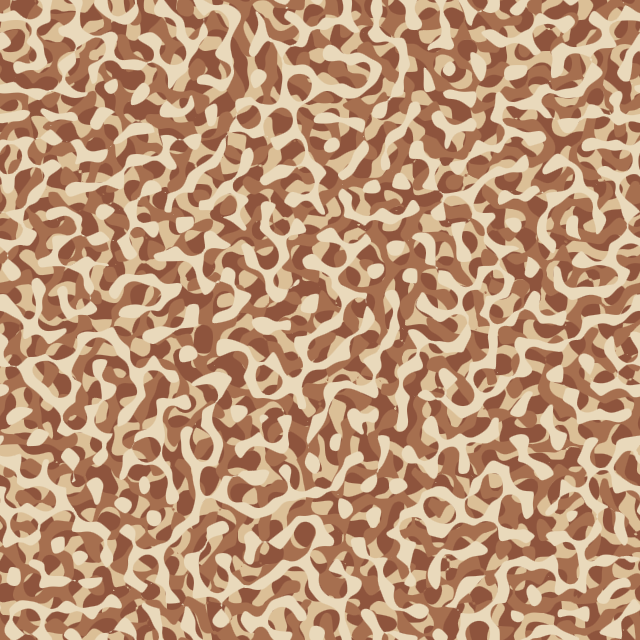
Give the GLSL for this pattern, as a WebGL 2 fragment shader.

```glsl
#version 300 es
precision highp float;
// Tiling camouflage of short winding cream and brown worms over tan and dark patches.

uniform vec2 u_resolution;
out vec4 fragColor;

const vec3 CREAM = vec3(0.914, 0.851, 0.733);
const vec3 TAN   = vec3(0.859, 0.749, 0.588);
const vec3 BROWN = vec3(0.651, 0.435, 0.310);
const vec3 DARK  = vec3(0.557, 0.329, 0.239);

// Waves per canvas side for each layer
const float CREAM_FREQ = 22.0;
const float BROWN_FREQ = 22.0;
const float PATCH_FREQ = 22.0;

// Levels of the worm field; they set the colour shares
const float CREAM_LEVEL = 0.09;
const float BROWN_LEVEL = -0.08;
const float PATCH_LEVEL = -0.19;

const float SLIMNESS = 0.35;    // how far steep slopes are cut away, so ridges link up
const float FREQ_SPREAD = 0.25; // relative spread of wave counts
const int WAVES = 56;
const float PI = 3.14159265;

float hash(int index, int seed) {
    uint h = uint(index) * 1597u + uint(seed) * 51749u + 7919u;
    h = (h ^ (h >> 15)) * 2246822519u;
    h = (h ^ (h >> 13)) * 3266489917u;
    h ^= h >> 16;
    return float(h >> 8) / 16777216.0;
}

// Ridges of a sum of random waves; whole wave counts make it wrap
float wormField(vec2 p, float freq, int seed) {
    float height = 0.0;
    vec2 slope = vec2(0.0);
    for (int i = 0; i < WAVES; i++) {
        float angle = PI * (float(i) + hash(i, seed)) / float(WAVES);
        float radius = freq * (1.0 + FREQ_SPREAD * (2.0 * hash(i, seed + 1) - 1.0));
        vec2 k = round(radius * vec2(cos(angle), sin(angle)));
        float phase = 2.0 * PI * (dot(k, p) + hash(i, seed + 2));
        height += cos(phase);
        slope -= k * sin(phase);
    }
    // Scale height and each slope component to unit variance
    float norm = sqrt(2.0 / float(WAVES));
    float steepness = length(slope) * sqrt(2.0) / freq;
    return norm * (height - SLIMNESS * steepness);
}

// Antialiased coverage where the field exceeds the level
float coverage(float field, float level) {
    return clamp(0.5 + (field - level) / max(fwidth(field), 1e-4), 0.0, 1.0);
}

void main() {
    vec2 uv = gl_FragCoord.xy / u_resolution;

    float creamField = wormField(uv, CREAM_FREQ, 3);
    float brownField = wormField(uv, BROWN_FREQ, 17);
    float patchField = wormField(uv, PATCH_FREQ, 41);

    // Patches below, then brown worms, then cream worms
    vec3 color = mix(DARK, TAN, coverage(patchField, PATCH_LEVEL));
    color = mix(color, BROWN, coverage(brownField, BROWN_LEVEL));
    color = mix(color, CREAM, coverage(creamField, CREAM_LEVEL));

    fragColor = vec4(color, 1.0);
}
```
